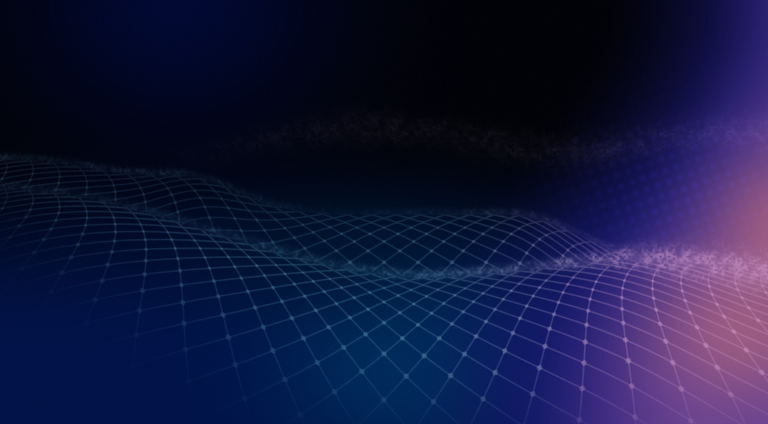
A WebGL 2 fragment shader for this background:

```glsl
#version 300 es
precision highp float;

uniform vec2 u_resolution;
out vec4 outColor;

// Backdrop colours
const vec3 NIGHT = vec3(0.005, 0.008, 0.028);
const vec3 NAVY = vec3(0.004, 0.072, 0.280);
const vec3 TOP_BLUE = vec3(0.000, 0.026, 0.170);
const vec3 TEAL = vec3(0.000, 0.190, 0.370);
const vec3 INDIGO = vec3(0.100, 0.100, 0.450);
const vec3 PURPLE = vec3(0.390, 0.250, 0.570);
const vec3 ROSE = vec3(0.690, 0.400, 0.480);

// Mesh colours and sizes, as fractions of the canvas height
const vec3 LINE_COOL = vec3(0.300, 0.520, 0.640);
const vec3 LINE_WARM = vec3(0.780, 0.580, 0.780);
const vec3 HAZE = vec3(0.050, 0.042, 0.050);
const float LINE_WIDTH = 0.0014;
const float DOT_SIZE = 0.0065;
const float LINE_ALPHA = 0.30;
const float DOT_ALPHA = 0.42;

// Mesh perspective
const float COLUMNS = 9.0;
const float ROWS = 5.0;
const float EYE_DEPTH = 0.28;
const float ROW_DEPTH = 0.03;

float hash(vec2 p) {
    return fract(sin(dot(p, vec2(127.1, 311.7))) * 43758.5453);
}

float noise(vec2 p) {
    vec2 i = floor(p), f = fract(p);
    f = f * f * (3.0 - 2.0 * f);
    return mix(mix(hash(i), hash(i + vec2(1, 0)), f.x),
               mix(hash(i + vec2(0, 1)), hash(i + vec2(1, 1)), f.x), f.y);
}

float bump(float x, float radius) {
    return exp(-x * x / (radius * radius));
}

float glow(vec2 p, vec2 centre, vec2 radius) {
    vec2 d = (p - centre) / radius;
    return exp(-dot(d, d));
}

float frontCrest(float x) {
    return mix(0.56, 0.35, smoothstep(0.0, 0.56, x)) + 0.04 * bump(x - 0.82, 0.16);
}

float backCrest(float x) {
    return mix(0.63, 0.50, smoothstep(0.0, 0.45, x))
        + 0.035 * bump(x - 0.26, 0.07) - 0.11 * smoothstep(0.66, 0.86, x);
}

vec3 backdrop(vec2 p) {
    vec3 c = mix(NAVY, NIGHT, smoothstep(0.18, 0.70, p.y));
    c += TOP_BLUE * glow(p, vec2(0.23, 1.0), vec2(0.20, 0.32));
    c = mix(c, TEAL, 0.85 * glow(p, vec2(0.52, 0.15), vec2(0.16, 0.24)));
    c = mix(c, TEAL * 0.45, 0.5 * glow(p, vec2(0.43, 0.40), vec2(0.18, 0.14)));
    // Light entering from the right, leaning outwards with height
    float blueEdge = mix(0.67, 0.94, smoothstep(0.1, 1.0, p.y));
    float purpleEdge = mix(0.79, 1.04, smoothstep(0.0, 1.0, p.y));
    c = mix(c, INDIGO, smoothstep(blueEdge - 0.17, blueEdge + 0.14, p.x));
    c = mix(c, PURPLE, smoothstep(purpleEdge - 0.13, purpleEdge + 0.13, p.x));
    c = mix(c, ROSE, 0.75 * glow(p, vec2(1.03, 0.46), vec2(0.10, 0.18)));
    return mix(c, ROSE, 0.70 * glow(p, vec2(0.97, 0.22), vec2(0.12, 0.17)));
}

float meshLine(float coord, float pixel) {
    float slope = max(length(vec2(dFdx(coord), dFdy(coord))) / pixel, 0.001);
    float dist = abs(fract(coord + 0.5) - 0.5) / slope;
    float resolved = smoothstep(0.8, 4.0, 1.0 / (slope * pixel));
    return resolved * (1.0 - smoothstep(0.0, LINE_WIDTH + pixel, dist));
}

// Diamond net receding towards a crest; depth is measured below the crest
float mesh(vec2 p, float depth, float aspect, float pixel) {
    float d = abs(depth);
    float u = COLUMNS * (p.x - 0.5) / (d + EYE_DEPTH);
    float v = ROWS * log(1.0 + d / ROW_DEPTH);
    vec2 q = vec2(u + 0.5 * v, u - 0.5 * v);
    float lines = max(meshLine(q.x, pixel), meshLine(q.y, pixel));
    // Knots where the lines cross
    vec2 f = fract(q + 0.5) - 0.5;
    float dy = (f.x - f.y) * (d + ROW_DEPTH) / ROWS;
    float dx = 0.5 * (f.x + f.y) * (d + EYE_DEPTH) / COLUMNS + u * dy / COLUMNS;
    float radius = DOT_SIZE * mix(0.4, 1.0, smoothstep(0.0, 0.25, d));
    float knot = 1.0 - smoothstep(radius - pixel, radius + pixel, length(vec2(dx * aspect, dy)));
    knot *= smoothstep(0.01, 0.05, d);
    return (LINE_ALPHA * lines + DOT_ALPHA * knot) * smoothstep(0.0, 0.012, depth);
}

void main() {
    vec2 p = gl_FragCoord.xy / u_resolution;
    float aspect = u_resolution.x / u_resolution.y;
    float pixel = 1.0 / u_resolution.y;
    vec2 s = vec2(p.x * aspect, p.y);
    vec3 color = backdrop(p);
    vec3 ink = mix(LINE_COOL, LINE_WARM, smoothstep(0.50, 0.88, p.x));
    float grain = noise(s * 190.0) * noise(s * 70.0 + 9.0) * 2.0;

    // Distant dusty ridges
    float ridge = 0.67 + 0.025 * sin(p.x * 13.0 - 4.6) + 0.02 * (noise(s * 9.0) - 0.5);
    float dust = bump(p.y - ridge, 0.035) * smoothstep(0.15, 0.5, p.x);
    color += HAZE * dust * (0.25 + 0.8 * grain);

    // Faint halftone in the violet haze
    vec2 cell = fract(s * mat2(34.0, 12.0, -12.0, 34.0)) - 0.5;
    float halftone = 1.0 - smoothstep(0.12, 0.42, length(cell));
    color += INDIGO * 0.13 * halftone * glow(p, vec2(0.86, 0.56), vec2(0.13, 0.15));

    // Two wave sheets, the nearer one hiding the farther
    float front = frontCrest(p.x), back = backCrest(p.x);
    float nearMesh = mesh(p, front - p.y, aspect, pixel);
    float farMesh = mesh(p, back - p.y, aspect, pixel);
    nearMesh *= smoothstep(0.22, 0.72, p.x + 0.8 * p.y) * smoothstep(-0.12, 0.2, p.y);
    farMesh *= smoothstep(front - 0.01, front + 0.01, p.y) * mix(0.45, 0.75, smoothstep(0.2, 0.6, p.x));
    color = mix(color, ink, clamp(nearMesh + farMesh, 0.0, 0.7));

    // Particles gathered along the crests
    float spread = 0.012 + 0.028 * smoothstep(0.70, 0.95, p.x);
    float band = bump(p.y - front, spread) * mix(0.10, 0.46, smoothstep(0.1, 0.95, p.x));
    band += 0.13 * bump(p.y - back, 0.009) * (1.0 - 0.7 * bump(p.x - 0.45, 0.12));
    color = mix(color, ink, clamp(band * (0.35 + grain), 0.0, 0.6));

    color += (hash(s * 811.0) - 0.5) * 0.006;
    outColor = vec4(clamp(color, 0.0, 1.0), 1.0);
}
```
